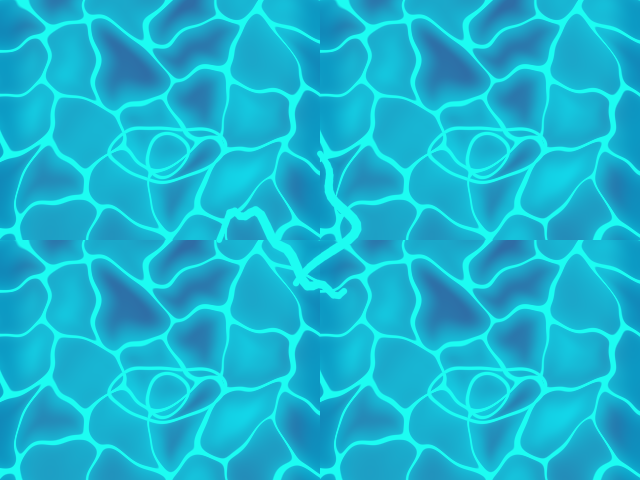
This texture is drawn by a WebGL 2 fragment shader. Its source:

```glsl
#version 300 es
precision highp float;
// Pool water: a 2 x 2 repeat of bright caustic threads over mottled blue.
// Threads are edges of warped cellular noise, softened where they join;
// rings mark each tile's heart and two loose ribbons cross the middle seam.
uniform vec2 u_resolution;
out vec4 outColor;

vec2 hash2(vec2 cell) {
  vec3 h = fract(cell.xyx * vec3(0.1031, 0.1030, 0.0973) + 0.37);
  h += dot(h, h.yzx + 33.33);
  return fract((h.xx + h.yz) * h.zy);
}

// Layered sines bend the straight cell edges into hand-drawn curves.
vec2 warp(vec2 p) {
  p += 0.13 * sin(p.yx * 2.7 + vec2(0.4, 2.1));
  p += 0.06 * sin(p.yx * 6.3 + vec2(3.0, 1.2));
  return p + 0.022 * sin(p.yx * 13.0 + vec2(1.7, 4.4));
}

// Slow mottling, about -1 to 1.
float mottle(vec2 p) {
  p += 0.4 * sin(p.yx * 1.9 + 1.0);
  return 0.6 * sin(p.x * 3.1 + 0.5) * sin(p.y * 3.4 + 1.1)
       + 0.4 * sin(p.x * 4.7 - p.y * 3.3 + 2.0);
}

// x: rounded distance to the nearest cell edge, y: random tone of the cell.
vec2 cellEdges(vec2 p) {
  vec2 base = floor(p), f = fract(p), nearCell = vec2(0.0), nearVec = vec2(0.0);
  float best = 9.0;
  for (int j = -1; j <= 1; j++)
    for (int i = -1; i <= 1; i++) {
      vec2 cell = vec2(i, j);
      vec2 v = cell + 0.1 + 0.8 * hash2(base + cell) - f;
      if (dot(v, v) < best) { best = dot(v, v); nearVec = v; nearCell = cell; }
    }
  float sum = 0.0;
  for (int j = -2; j <= 2; j++)
    for (int i = -2; i <= 2; i++) {
      vec2 cell = nearCell + vec2(i, j);
      vec2 v = cell + 0.1 + 0.8 * hash2(base + cell) - f;
      vec2 gap = v - nearVec;
      if (dot(gap, gap) > 1e-4)
        sum += exp(-26.0 * dot(0.5 * (nearVec + v), normalize(gap)));
    }
  return vec2(-log(sum) / 26.0, hash2(base + nearCell + 17.0).x);
}

float segment(vec2 p, vec2 a, vec2 b) {
  vec2 d = b - a;
  return length(p - a - d * clamp(dot(p - a, d) / dot(d, d), 0.0, 1.0));
}

// Two ribbons around the canvas centre, as functions of t from 0 to 1.
vec2 ribbon(float t, int which) {
  if (which == 0)
    return vec2(-0.21 + 0.26 * t, 0.06 * smoothstep(0.0, 0.12, t)
      - 0.165 * smoothstep(0.2, 0.85, t) + 0.012 * sin(25.0 * t));
  return vec2(0.065 * sin(4.0 * t * t + 0.4 * t) + 0.012 * sin(14.0 * t), 0.18 - 0.27 * t);
}

float ribbonDistance(vec2 p) {
  float d = 9.0;
  for (int which = 0; which < 2; which++)
    for (int i = 0; i < 24; i++) {
      float t = float(i) / 24.0;
      float halfWidth = 0.006 + 0.004 * sin(3.14 * t);
      d = min(d, segment(p, ribbon(t, which), ribbon(t + 1.0 / 24.0, which)) - halfWidth);
    }
  return d;
}

// Thin oval loops near the middle of a tile.
float ringDistance(vec2 p) {
  float d = 9.0;
  for (int i = 0; i < 2; i++) {
    vec2 radius = i == 0 ? vec2(0.72, 0.33) : vec2(0.25, 0.27);
    vec2 q = (p - vec2(2.07, 1.12)) / radius;
    float slope = length(q / radius) / max(length(q), 0.01);
    d = min(d, abs(length(q) - 1.0) / slope);
  }
  return d - 0.02;
}

void main() {
  vec2 uv = gl_FragCoord.xy / u_resolution;
  vec2 tile = fract(uv * 2.0) * vec2(4.0, 3.0);
  vec2 centred = (uv - 0.5) * vec2(4.0 / 3.0, 1.0);
  float pixel = 6.0 / u_resolution.y;
  vec2 bent = warp(tile);

  // Thread distance in tile units; the width swells and thins along the way.
  vec2 cells = cellEdges(bent * 1.3 + vec2(0.3, 0.6));
  float swell = 0.022 + 0.013 * sin(bent.x * 3.7 + 1.0) * sin(bent.y * 4.1 + 2.0);
  float thread = cells.x / 1.3 - swell;
  thread = min(thread, ringDistance(tile + 0.35 * (bent - tile)));
  thread = min(thread, ribbonDistance(centred) * 6.0);

  // Water: dark and light pools inside the cells, flat blue at the tile sides.
  float pool = smoothstep(0.03, 0.38, cells.x);
  float heart = exp(-4.0 * dot(tile - vec2(2.03, 1.1), tile - vec2(2.03, 1.1)));
  float shade = 0.46 + 0.2 * mottle(tile) + pool * (cells.y - 0.62) * 0.8 + 0.4 * heart;
  shade = clamp(shade, 0.0, 1.0);
  vec3 deep = vec3(0.18, 0.43, 0.65);
  vec3 middle = vec3(0.10, 0.67, 0.80);
  vec3 bright = vec3(0.07, 0.85, 0.92);
  vec3 water = shade < 0.5 ? mix(deep, middle, shade * 2.0)
                           : mix(middle, bright, shade * 2.0 - 1.0);
  float side = smoothstep(0.45, 0.05, min(tile.x, 4.0 - tile.x));
  water = mix(water, vec3(0.03, 0.57, 0.75), 0.75 * side);

  // Soft glow, then the crisp thread.
  water = mix(water, bright, 0.35 * exp(-max(thread, 0.0) * 16.0));
  float ink = smoothstep(0.7 * pixel, -0.7 * pixel, thread);
  outColor = vec4(mix(water, vec3(0.11, 0.99, 0.95), ink), 1.0);
}
```
